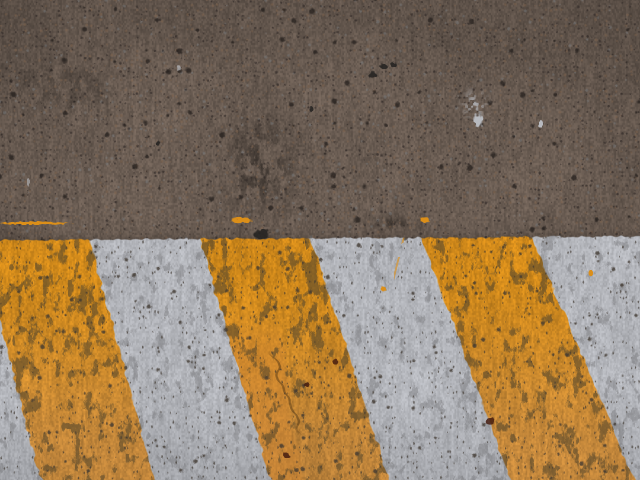
Give the GLSL for this texture, as a WebGL 1 fragment shader.

```glsl
precision highp float;
uniform vec2 u_resolution;

float hash(vec2 p) {
  vec3 q = fract(p.xyx * vec3(0.1031, 0.1030, 0.0973));
  q += dot(q, q.yzx + 33.33);
  return fract((q.x + q.y) * q.z);
}

float noise(vec2 p) {
  vec2 i = floor(p), f = fract(p);
  f = f * f * (3.0 - 2.0 * f);
  return mix(mix(hash(i), hash(i + vec2(1, 0)), f.x),
             mix(hash(i + vec2(0, 1)), hash(i + vec2(1, 1)), f.x), f.y);
}

float fbm(vec2 p) {
  float sum = 0.0, amp = 0.53;
  for (int i = 0; i < 4; i++) {
    sum += amp * noise(p);
    p = p * 2.1 + 17.3;
    amp *= 0.5;
  }
  return sum;
}

// Jittered dots, one per cell, kept with the given probability
float pits(vec2 p, float cells, float density) {
  vec2 q = p * cells, id = floor(q);
  vec2 center = 0.3 + 0.4 * vec2(hash(id + 3.7), hash(id + 41.2));
  float radius = 0.08 + 0.2 * hash(id + 71.9);
  float soft = 0.06 + 0.7 * cells / u_resolution.y;
  float d = length(fract(q) - center) + 0.12 * (noise(q * 6.0) - 0.5);
  return step(hash(id + 9.1), density) * (1.0 - smoothstep(radius - soft, radius + soft, d));
}

// Ragged ellipse
float blob(vec2 p, vec2 center, vec2 radius) {
  float d = length((p - center) / radius) + 0.8 * (noise(p * 190.0) - 0.5);
  return 1.0 - smoothstep(0.7, 1.15, d);
}

// Broad soft stain
float stain(vec2 p, vec2 center, vec2 radius) {
  vec2 q = (p - center) / radius;
  return exp(-dot(q, q));
}

void main() {
  vec2 p = gl_FragCoord.xy / u_resolution.y;
  float px = 1.0 / u_resolution.y;
  float streak = noise(p * vec2(210.0, 24.0)) - 0.5;
  float grain = noise(p * vec2(330.0, 240.0)) - 0.5;
  float cloud = fbm(p * 6.0) - 0.5;
  float rough = fbm(p * vec2(75.0, 45.0));

  // Bare concrete
  vec3 ground = vec3(0.405, 0.353, 0.315) * (1.0 + 0.13 * streak + 0.25 * grain + 0.16 * cloud);
  ground *= 1.03 - 0.1 * smoothstep(0.75, 1.0, p.y) - 0.08 * smoothstep(0.4, 0.75, abs(p.x - 0.65));
  float mottle = stain(p, vec2(0.54, 0.65), vec2(0.07, 0.1)) + stain(p, vec2(0.82, 0.535), vec2(0.04, 0.012))
               + 0.6 * stain(p, vec2(0.13, 0.82), vec2(0.12, 0.06));
  ground *= 1.0 - 0.35 * mottle * smoothstep(0.4, 0.65, rough);
  ground = mix(ground, vec3(0.5, 0.39, 0.3), 0.5 * pits(p + 2.3, 95.0, 0.25));
  ground = mix(ground, vec3(0.47, 0.48, 0.49), 0.5 * pits(p + 5.1, 85.0, 0.1));
  ground = mix(ground, vec3(0.2, 0.17, 0.16), 0.7 * pits(p, 110.0, 0.2));
  ground = mix(ground, vec3(0.14, 0.12, 0.11), 0.75 * pits(p + 8.4, 46.0, 0.1));

  // Slanted stripes fanning out to the right
  float t = (0.5 - p.y) / 0.5;
  float wobble = 0.007 * (noise(p * 95.0) - 0.5) + 0.004 * (noise(p.yy * 24.0) - 0.5);
  float yellow = 0.0, edgeWear = 0.0, side = 1.0;
  for (int i = 0; i < 6; i++) {
    float k = float(i);
    float edge = mix(-0.046 + 0.231 * k, 0.085 + 0.2344 * k + 0.0026 * k * k, t);
    float d = p.x - edge + wobble;
    yellow += side * smoothstep(-px, px, d);
    edgeWear += exp(-abs(d + side * -0.018) * 42.0);
    side = -side;
  }
  yellow = clamp(yellow, 0.0, 1.0);

  vec3 white = vec3(0.705, 0.713, 0.735) * (1.0 + 0.1 * streak + 0.13 * grain + 0.08 * cloud);
  white *= 1.0 - 0.07 * smoothstep(0.55, 1.0, t);
  vec3 amber = mix(vec3(0.82, 0.54, 0.105), vec3(0.765, 0.53, 0.235), smoothstep(0.1, 0.95, t));
  amber *= 1.0 + 0.15 * streak + 0.17 * grain + 0.12 * cloud;
  float peel = smoothstep(0.0, 0.02, 0.66 - 0.22 * p.y + 0.06 * cloud - p.x) * smoothstep(0.36, 0.25, p.y);
  amber = mix(amber, vec3(0.82, 0.52, 0.19), 0.4 * peel * step(0.4, p.x));
  float crackX = 0.615 - 0.35 * (p.y - 0.14) + 0.025 * (noise(p.yy * 38.0) - 0.5);
  float crack = smoothstep(0.004, 0.001, abs(p.x - crackX)) * smoothstep(0.08, 0.12, p.y) * smoothstep(0.28, 0.24, p.y);
  amber *= 1.0 - 0.3 * crack;

  // Worn paint and pitting
  float worn = 0.55 * edgeWear * (0.4 + 0.6 * noise(p * 9.0))
             + stain(p, vec2(0.66, 0.42), vec2(0.025, 0.07)) + 0.6 * stain(p, vec2(1.13, 0.42), vec2(0.04, 0.06))
             + 0.5 * stain(p, vec2(0.18, 0.38), vec2(0.04, 0.08)) + 0.4 * stain(p, vec2(0.48, 0.37), vec2(0.03, 0.1));
  float wearMask = smoothstep(0.57, 0.74, rough + 0.17 * worn + 0.1 * cloud + 0.08 * streak);
  amber = mix(amber, vec3(0.36, 0.29, 0.17), 0.65 * wearMask);
  white = mix(white, vec3(0.42, 0.42, 0.43), 0.4 * wearMask);
  vec3 paint = mix(white, amber, yellow);
  float chips = max(0.7 * pits(p * vec2(1.3, 0.8), 120.0, 0.14), 0.8 * pits(p + 4.6, 62.0, 0.08));
  paint = mix(paint, vec3(0.25, 0.22, 0.19), chips);

  float border = 0.5 + 0.0055 * p.x + 0.005 * (noise(p.xx * 85.0) - 0.5);
  float painted = 1.0 - smoothstep(-px, px, p.y - border);
  vec3 color = mix(ground * (1.0 - 0.15 * exp(-abs(p.y - border) * 90.0)), paint, painted);

  // Stray yellow and white paint
  float drops = blob(p, vec2(0.502, 0.541), vec2(0.021, 0.006)) + blob(p, vec2(0.886, 0.542), vec2(0.012, 0.005))
              + blob(p, vec2(0.074, 0.535), vec2(0.065, 0.0035)) + blob(p, vec2(0.798, 0.398), vec2(0.007, 0.006))
              + blob(p, vec2(1.231, 0.432), vec2(0.005, 0.006));
  float drip = smoothstep(0.003, 0.001, abs(p.x - 0.81 - 0.25 * (p.y - 0.38)));
  drops += 0.6 * drip * smoothstep(0.38, 0.41, p.y) * painted * step(0.5, noise(p * 70.0));
  color = mix(color, vec3(0.86, 0.56, 0.1), clamp(drops, 0.0, 1.0));
  float chalk = blob(p, vec2(0.996, 0.749), vec2(0.009, 0.014)) + blob(p, vec2(1.127, 0.741), vec2(0.005, 0.008))
              + 0.7 * blob(p, vec2(0.373, 0.858), vec2(0.005, 0.006)) + 0.6 * blob(p, vec2(0.059, 0.62), vec2(0.003, 0.007));
  chalk += 0.8 * stain(p, vec2(0.989, 0.783), vec2(0.021, 0.025)) * smoothstep(0.4, 0.7, noise(p * 180.0));
  color = mix(color, vec3(0.72, 0.73, 0.75), clamp(chalk, 0.0, 1.0));

  // Dark grit and rust flecks
  float grit = blob(p, vec2(0.543, 0.512), vec2(0.017, 0.011)) + blob(p, vec2(0.777, 0.844), vec2(0.008, 0.008))
             + blob(p, vec2(0.8, 0.861), vec2(0.01, 0.005)) + blob(p, vec2(0.819, 0.865), vec2(0.006, 0.006))
             + blob(p, vec2(0.65, 0.773), vec2(0.005, 0.005)) + blob(p, vec2(0.33, 0.702), vec2(0.005, 0.007));
  color = mix(color, vec3(0.13, 0.125, 0.12), 0.85 * clamp(grit, 0.0, 1.0));
  float rust = blob(p, vec2(1.021, 0.123), vec2(0.009, 0.007)) + blob(p, vec2(0.597, 0.052), vec2(0.008, 0.006))
             + blob(p, vec2(0.7, 0.245), vec2(0.007, 0.006)) + blob(p, vec2(0.639, 0.198), vec2(0.006, 0.005));
  color = mix(color, vec3(0.27, 0.11, 0.06), 0.85 * clamp(rust, 0.0, 1.0));
  gl_FragColor = vec4(color, 1.0);
}
```
